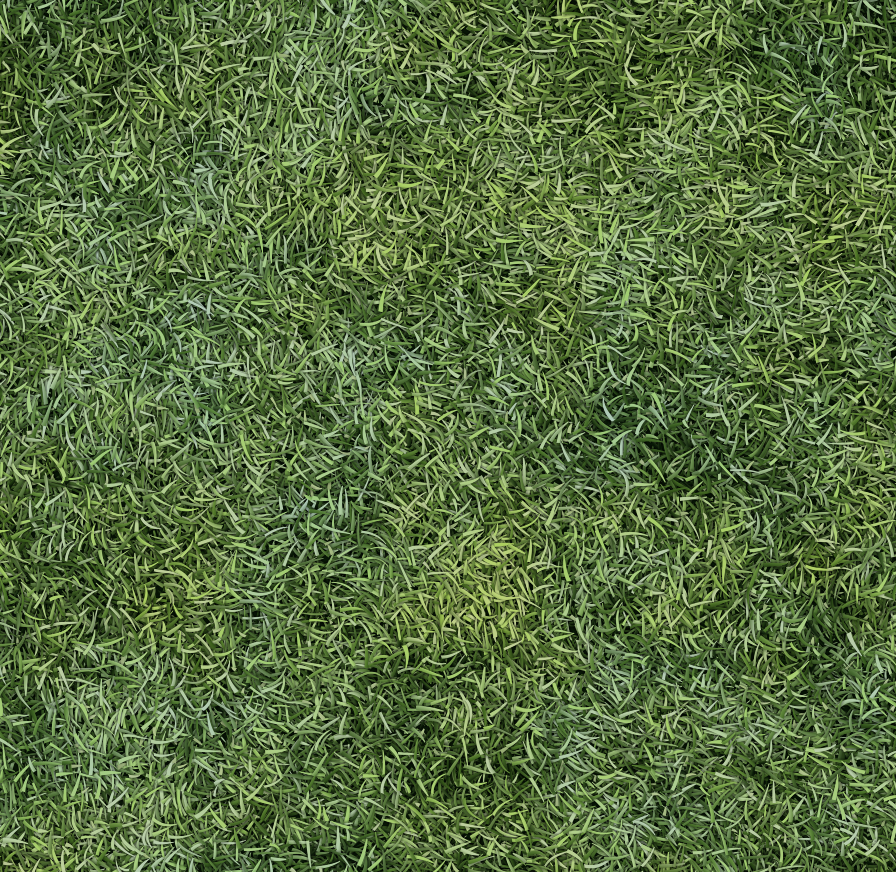
Write a Shadertoy shader that draws this texture.

```glsl
// Mown lawn seen from above: stacked grids of short, nearly straight blades
// are painted from the shaded thatch up to the sunlit tips. Slow noise
// steers the lean of the blades and tints broad patches of the turf.

#define LAYERS 13
#define DENSITY 54.0      // grid cells per canvas height
#define HALF_LENGTH 0.0170
#define HALF_WIDTH 0.0019
#define SPREAD 1.9        // random turn around the local lean, radians
#define BEND 0.32
#define CONTRAST 1.40
#define EXPOSURE 0.70
#define SHADOW 0.30
#define PATCHINESS 0.46

const vec3 SOIL  = vec3(0.03, 0.09, 0.02);
const vec3 SHADE = vec3(0.17, 0.27, 0.10);
const vec3 LEAF  = vec3(0.28, 0.41, 0.17);
const vec3 LIT   = vec3(0.43, 0.56, 0.30);
const vec3 GLINT = vec3(0.63, 0.75, 0.49);
const vec3 STRAW = vec3(0.70, 0.75, 0.56);

// Three random values in 0..1 for an integer lattice point
vec3 hash3(ivec3 cell) {
    uvec3 v = uvec3(cell) * 1664525u + 1013904223u;
    v.x += v.y * v.z; v.y += v.z * v.x; v.z += v.x * v.y;
    v ^= v >> 16u;
    v.x += v.y * v.z; v.y += v.z * v.x; v.z += v.x * v.y;
    return vec3(v >> 8u) / 16777216.0;
}

// Smooth value noise, three independent channels
vec3 noise3(vec2 p, int seed) {
    ivec2 c = ivec2(floor(p));
    vec2 f = fract(p);
    f = f * f * (3.0 - 2.0 * f);
    vec3 low  = mix(hash3(ivec3(c, seed)), hash3(ivec3(c + ivec2(1, 0), seed)), f.x);
    vec3 high = mix(hash3(ivec3(c + ivec2(0, 1), seed)), hash3(ivec3(c + 1, seed)), f.x);
    return mix(low, high, f.y);
}

// Tone from deep shade (0) to sunlit (1)
vec3 grassRamp(float tone) {
    vec3 c = mix(SOIL, SHADE, clamp(tone / 0.2, 0.0, 1.0));
    c = mix(c, LEAF, clamp((tone - 0.2) / 0.22, 0.0, 1.0));
    c = mix(c, LIT, clamp((tone - 0.42) / 0.26, 0.0, 1.0));
    return mix(c, GLINT, clamp((tone - 0.68) / 0.25, 0.0, 1.3));
}

void mainImage(out vec4 fragColor, in vec2 fragCoord) {
    vec2 uv = fragCoord / iResolution.y;
    float soft = 0.6 / iResolution.y;

    // Broad patches: x = lean, y = brightness, z = yellowness
    vec3 broad = noise3(uv * 5.0 + 2.3, 101);
    vec3 tufts = noise3(uv * 17.0, 102);
    vec3 patches = 0.55 * (broad - 0.5) + 0.6 * (tufts - 0.5);
    float lean = 0.65 + 2.4 * (broad.x - 0.5) + 1.0 * (tufts.x - 0.5);

    vec3 color = SOIL;
    for (int layer = 0; layer < LAYERS; layer++) {
        float height = exp(-0.27 * (float(LAYERS - layer) - 0.5));
        vec2 grid = uv * DENSITY + hash3(ivec3(layer, 7, 300)).xy * 9.0;
        ivec2 home = ivec2(floor(grid));

        for (int j = -1; j <= 1; j++)
        for (int i = -1; i <= 1; i++) {
            ivec2 cell = home + ivec2(i, j);
            vec3 place = hash3(ivec3(cell, layer));
            vec3 look = hash3(ivec3(cell, layer + 50));
            vec3 form = hash3(ivec3(cell, layer + 150));

            // Blade frame: x runs from root to tip, y across
            float angle = lean + SPREAD * (place.z - 0.5) * 2.0;
            vec2 axis = vec2(cos(angle), sin(angle));
            vec2 d = (grid - vec2(cell) - place.xy) / DENSITY;
            vec2 p = vec2(dot(d, axis), dot(d, vec2(-axis.y, axis.x)));
            float pale = step(0.94, look.z);
            float size = HALF_LENGTH * mix(0.25, 1.0, sqrt(form.x)) * (1.0 - 0.6 * pale);
            float along = clamp(0.5 + 0.5 * p.x / size, 0.0, 1.0);
            p.y += (form.y - 0.5) * BEND * (p.x * p.x / size - 0.3 * size);

            float width = HALF_WIDTH * mix(0.65, 1.25, form.z) * (1.0 - 0.7 * along * along);
            float ends = abs(p.x) - size;
            float blade = smoothstep(soft, -soft, max(abs(p.y) - width, ends));

            // Soft contact shadow under the blade
            float shade = smoothstep(2.6 * HALF_WIDTH, 0.4 * HALF_WIDTH, abs(p.y))
                        * smoothstep(0.001, -0.002, ends);
            color *= 1.0 - SHADOW * shade;

            // Tone from height, chance, position on the blade and patch
            float tone = EXPOSURE + CONTRAST * (mix(height, look.x, 0.62) - 0.5);
            tone += 0.22 * (along - 0.5) + 0.10 * p.y / HALF_WIDTH + PATCHINESS * patches.y;
            vec3 tint = mix(vec3(0.94, 1.0, 0.76), vec3(1.06, 1.0, 1.20), look.y);
            tint *= 1.0 + patches.z * vec3(0.12, 0.03, -0.30);
            vec3 green = grassRamp(max(tone, 0.0)) * tint;
            green = mix(green, STRAW, 0.7 * pale * step(0.3, tone));
            color = mix(color, green, blade);
        }
    }
    fragColor = vec4(clamp(color, 0.0, 1.0), 1.0);
}
```
